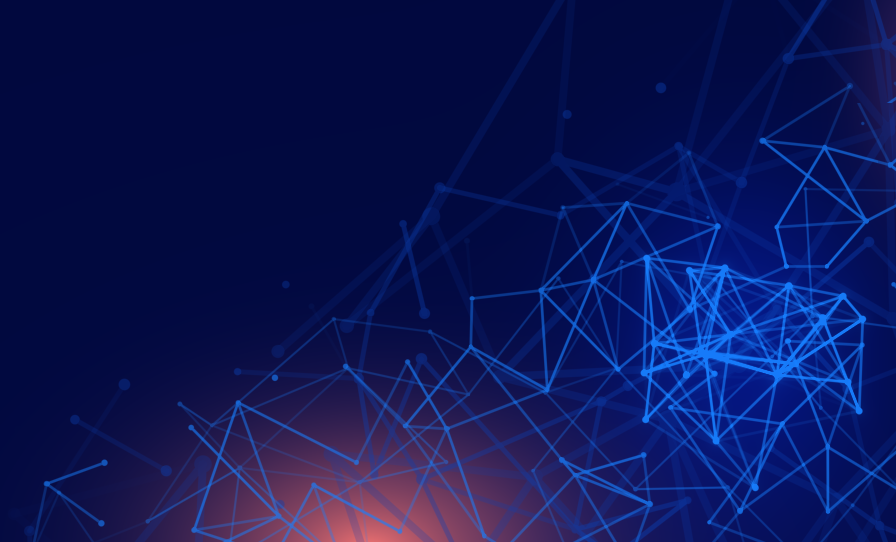
This background is drawn by a WebGL 1 fragment shader. Its source:

```glsl
precision highp float;
uniform vec2 u_resolution;

#define NAVY vec3(0.003, 0.033, 0.245)
#define INDIGO vec3(0.035, 0.065, 0.35)
#define ROYAL vec3(0.02, 0.11, 0.64)
#define CORAL vec3(1.0, 0.47, 0.45)
#define MAUVE vec3(0.36, 0.20, 0.42)
#define LINE_BLUE vec3(0.09, 0.50, 1.0)
#define FAR_BLUE vec3(0.04, 0.25, 0.70)
#define HUB vec2(1.39, 0.34)
#define HUB_SPREAD vec2(0.21, 0.24)
#define HUB_NODES 20

float hash(vec2 p) {
  return fract(sin(dot(p, vec2(127.1, 311.7))) * 43758.5453);
}

vec2 hash2(vec2 p) {
  return vec2(hash(p), hash(p + 19.7));
}

// Soft elliptical falloff: 1 at the centre
float glow(vec2 p, vec2 centre, vec2 radius) {
  vec2 q = (p - centre) / radius;
  return exp(-dot(q, q));
}

float segmentDistance(vec2 p, vec2 a, vec2 b) {
  vec2 ab = b - a;
  float t = clamp(dot(p - a, ab) / max(dot(ab, ab), 1e-5), 0.0, 1.0);
  return length(p - a - ab * t);
}

// Antialiased coverage of a stroke or dot
float stroke(float d, float halfWidth) {
  float px = 0.8 / u_resolution.y;
  return 1.0 - smoothstep(max(halfWidth - px, 0.0), halfWidth + px, d);
}

vec2 gridNode(vec2 cell, float size, float seed) {
  return (cell + 0.08 + 0.84 * hash2(cell + seed)) * size;
}

// Nodes live below a rising diagonal; the upper left stays empty
float presence(vec2 node, float slope) {
  float top = 0.17 + slope * node.x;
  return smoothstep(top + 0.03, top - 0.04, node.y) * smoothstep(0.0, 0.10, node.x);
}

float gridEdge(vec2 p, vec2 cellA, vec2 cellB, float size, float seed,
               float slope, float width, float density) {
  vec2 a = gridNode(cellA, size, seed);
  vec2 b = gridNode(cellB, size, seed);
  float pick = hash(cellA + cellB + 0.37 * cellA * cellB + seed);
  float strength = step(pick, density) * (0.4 + 0.6 * hash(vec2(pick, seed)));
  strength *= presence(a, slope) * presence(b, slope);
  return strength * stroke(segmentDistance(p, a, b), width);
}

// Jittered grid joined to its neighbours
float mesh(vec2 p, float size, float seed, float slope, float width, float density) {
  vec2 cell = floor(p / size);
  float sum = 0.0;
  for (int i = 0; i < 9; i++) {
    float k = float(i);
    vec2 other = cell + vec2(mod(k, 3.0), floor(k / 3.0)) - 1.0;
    vec2 node = gridNode(other, size, seed);
    float dotSize = width * (1.5 + 0.9 * hash(other + seed + 5.0));
    sum = max(sum, 0.9 * presence(node, slope) * stroke(length(p - node), dotSize));
    if (i != 4) sum += gridEdge(p, cell, other, size, seed, slope, width, density);
  }
  // Diagonals that cut across the corners of this cell
  for (int i = 0; i < 4; i++) {
    float k = float(i);
    vec2 corner = vec2(mod(k, 2.0), floor(k / 2.0)) * 2.0 - 1.0;
    sum += gridEdge(p, cell + vec2(corner.x, 0.0), cell + vec2(0.0, corner.y),
                    size, seed, slope, width, density);
  }
  return min(sum, 1.0);
}

vec2 hubNode(float i) {
  vec2 offset = hash2(vec2(i, 3.0 * i + 8.3)) * 2.0 - 1.0;
  return HUB + offset * HUB_SPREAD;
}

// Dense knot of crossing lines, each with a faint halo
float hubMesh(vec2 p) {
  float sum = 0.0;
  for (int i = 0; i < HUB_NODES; i++) {
    vec2 a = hubNode(float(i));
    sum += 0.9 * stroke(length(p - a), 0.0062);
    for (int j = 0; j < HUB_NODES; j++) {
      if (j <= i) continue;
      vec2 b = hubNode(float(j));
      float pick = hash(vec2(float(i), float(j)));
      float strength = smoothstep(0.32, 0.17, distance(a, b)) * step(pick, 0.55);
      float d = segmentDistance(p, a, b);
      sum += strength * (0.4 + 0.9 * pick) * (stroke(d, 0.0025) + 0.05 * exp(-d / 0.01));
    }
  }
  return min(sum, 1.0);
}

void main() {
  vec2 p = gl_FragCoord.xy / u_resolution.y;

  // Background glows
  float hubGlow = glow(p, HUB + vec2(-0.02, 0.03), vec2(0.25, 0.30));
  float emberRadius = length((p - vec2(0.68, -0.02)) / vec2(0.40, 0.26));
  float ember = exp(-1.6 * emberRadius) * smoothstep(2.1, 0.5, emberRadius);
  vec3 color = mix(NAVY, INDIGO, 0.8 * glow(p, vec2(1.05, -0.05), vec2(0.75, 0.40)));
  color = mix(color, ROYAL, 0.68 * hubGlow);
  color = mix(color, MAUVE, 0.5 * glow(p, vec2(1.70, 0.86), vec2(0.11, 0.22)));
  color = mix(color, CORAL, ember);

  // Wide faint lines behind, fine bright ones in front
  color = mix(color, FAR_BLUE, 0.26 * mesh(p, 0.28, 4.0, 0.86, 0.0072, 0.42));
  color = mix(color, FAR_BLUE, 0.45 * mesh(p, 0.19, 31.0, 0.62, 0.0045, 0.35));
  float fade = 0.68 + 0.3 * hubGlow;
  color = mix(color, LINE_BLUE, fade * mesh(p, 0.135, 12.0, 0.43, 0.0025, 0.46));
  color = mix(color, LINE_BLUE, 0.6 * fade * mesh(p, 0.18, 57.0, 0.42, 0.0019, 0.45));
  color = mix(color, LINE_BLUE, 0.95 * hubMesh(p));

  gl_FragColor = vec4(color, 1.0);
}
```
